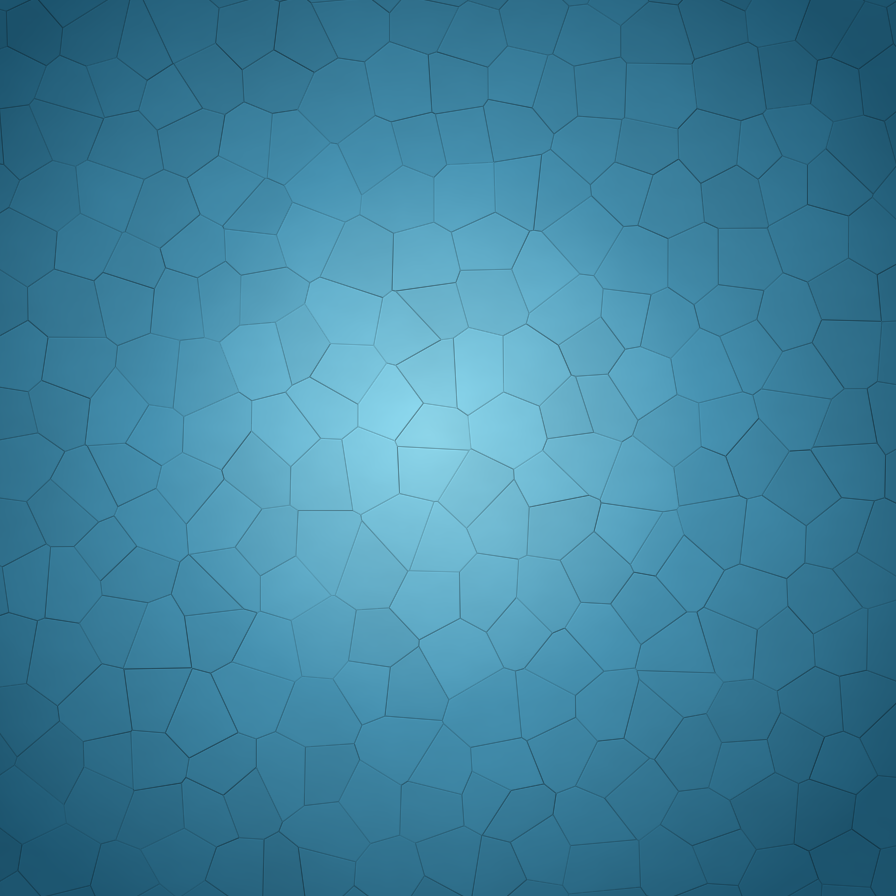
Give the GLSL for this background, as a three.js fragment shader.

```glsl
// Pale blue mosaic of irregular tiles, lit by a soft glow near the centre.
// A jittered-grid Voronoi diagram gives the tiles and their thin seams;
// a radial colour ramp, per-tile tints and gradient noise shade them.
varying vec2 vUv;

const float TILES = 16.0;
const float JITTER = 0.74;
const vec2 GLOW_CENTRE = vec2(0.480, 0.515);
const vec3 LIGHT_BLUE = vec3(0.565, 0.855, 0.935);
const vec3 MID_BLUE = vec3(0.27, 0.56, 0.68);
const vec3 DEEP_BLUE = vec3(0.11, 0.325, 0.425);

vec2 hash2(vec2 p) {
  vec3 q = fract(p.xyx * vec3(0.1031, 0.1030, 0.0973));
  q += dot(q, q.yzx + 33.33);
  return fract((q.xx + q.yz) * q.zy);
}

// Gradient noise, roughly -0.7 to 0.7
float cornerValue(vec2 cell, vec2 offset) {
  float angle = 6.2832 * hash2(cell).x;
  return dot(vec2(cos(angle), sin(angle)), offset);
}

float gradientNoise(vec2 p) {
  vec2 i = floor(p);
  vec2 f = p - i;
  vec2 u = f * f * f * (f * (f * 6.0 - 15.0) + 10.0);
  vec2 e = vec2(1.0, 0.0);
  float low = mix(cornerValue(i, f), cornerValue(i + e, f - e), u.x);
  float high = mix(cornerValue(i + e.yx, f - e.yx),
                   cornerValue(i + e.xx, f - e.xx), u.x);
  return mix(low, high, u.y);
}

float fbm(vec2 p) {
  float sum = 0.0;
  float amplitude = 0.5;
  for (int i = 0; i < 3; i++) {
    sum += amplitude * gradientNoise(p);
    p = p * 2.03 + 17.0;
    amplitude *= 0.5;
  }
  return sum;
}

// Tile site belonging to a grid cell
vec2 sitePoint(vec2 cell) {
  float rowShift = 0.5 * mod(cell.y, 2.0);
  return cell + vec2(rowShift, 0.5) + JITTER * (hash2(cell + 41.0) - 0.5);
}

// Grid cell whose site lies nearest to p
vec2 nearestCell(vec2 p) {
  vec2 base = floor(p);
  vec2 nearest = base;
  float best = 1e3;
  for (int y = -2; y <= 2; y++) {
    for (int x = -2; x <= 2; x++) {
      vec2 cell = base + vec2(float(x), float(y));
      vec2 d = sitePoint(cell) - p;
      if (dot(d, d) < best) {
        best = dot(d, d);
        nearest = cell;
      }
    }
  }
  return nearest;
}

// Nearest seam: x = distance, y = seed shared by both tiles, z = facing to light
vec3 nearestSeam(vec2 p, vec2 home, vec2 lightDir) {
  vec2 site = sitePoint(home);
  vec3 seam = vec3(1e3, 0.0, 0.0);
  for (int y = -2; y <= 2; y++) {
    for (int x = -2; x <= 2; x++) {
      if (x == 0 && y == 0) continue;
      vec2 cell = home + vec2(float(x), float(y));
      vec2 other = sitePoint(cell);
      vec2 normal = normalize(other - site);
      float d = dot(0.5 * (site + other) - p, normal);
      if (d < seam.x) {
        seam = vec3(d, hash2(home + cell + 7.0).x, dot(normal, lightDir));
      }
    }
  }
  return seam;
}

// Radial ramp from the bright centre to the deep corners
vec3 glowColour(vec2 p, vec2 centre) {
  float r = length(p - centre);
  vec3 inner = mix(LIGHT_BLUE, MID_BLUE, clamp(r / 0.31, 0.0, 1.0));
  return mix(inner, DEEP_BLUE, clamp((r - 0.31) / 0.33, 0.0, 1.0));
}

void main() {
  vec2 p = vUv * TILES;
  vec2 home = nearestCell(p);
  vec3 seam = nearestSeam(p, home, normalize(vec2(-0.5, 0.85)));
  float seamDistance = seam.x / TILES;

  // Tile faces: slightly faceted glow, tint and mottling
  vec2 shadePoint = mix(vUv, sitePoint(home) / TILES, 0.2);
  vec3 colour = glowColour(shadePoint, GLOW_CENTRE);
  colour *= 1.0 + 0.05 * (hash2(home + 90.0).y - 0.5);
  colour *= 1.0 + 0.06 * fbm(vUv * 5.0) + 0.02 * fbm(vUv * vec2(28.0, 45.0));

  // Seams: hairline of varying strength with a very faint lit rim
  float fade = clamp(0.8 + 0.7 * gradientNoise(vUv * 7.0 + 3.0), 0.4, 1.0);
  float line = 1.0 - smoothstep(0.0001, 0.0013, seamDistance);
  float rim = smoothstep(0.0006, 0.0013, seamDistance)
            * (1.0 - smoothstep(0.0013, 0.0026, seamDistance));
  colour *= 1.0 + 0.045 * rim * fade * smoothstep(-0.2, 0.8, seam.z);
  colour *= 1.0 - line * fade * mix(0.14, 0.38, seam.y);

  gl_FragColor = vec4(colour, 1.0);
}
```
